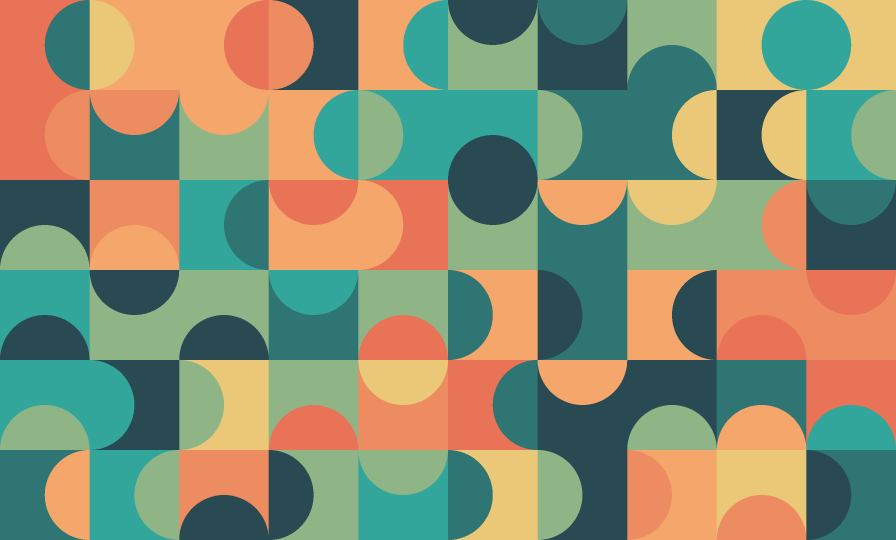
This pattern is drawn by a Shadertoy shader. Its source:

```glsl
// Ten by six grid of flat coloured tiles, each with a half disc resting on one side.

const vec2 GRID = vec2(10.0, 6.0);

// Power sequence modulo 61: visits every rank 1..60 once in scattered order.
int scatteredRank(int seed, int root, int tile) {
    int rank = seed;
    for (int i = 0; i < tile; i++) rank = rank * root % 61;
    return rank;
}

// Splits the ranks into eight colour groups of uneven share.
int colourIndex(int rank) {
    int ends[7] = int[7](9, 17, 22, 30, 41, 46, 51);
    int index = 0;
    for (int i = 0; i < 7; i++) index += rank > ends[i] ? 1 : 0;
    return index;
}

vec3 palette(int index) {
    vec3 colours[8] = vec3[8](
        vec3(0.18, 0.46, 0.45),   // deep teal
        vec3(0.20, 0.65, 0.61),   // teal
        vec3(0.92, 0.78, 0.47),   // yellow
        vec3(0.96, 0.65, 0.42),   // orange
        vec3(0.56, 0.71, 0.53),   // sage
        vec3(0.93, 0.55, 0.38),   // salmon
        vec3(0.91, 0.45, 0.34),   // coral
        vec3(0.16, 0.29, 0.32));  // navy
    return colours[index];
}

vec3 tileColour(vec2 gridPos) {
    ivec2 cell = ivec2(floor(gridPos));
    int tile = cell.x + cell.y * int(GRID.x);

    // Tile and disc colours always differ.
    int ground = colourIndex(scatteredRank(1, 17, tile));
    int disc = colourIndex(scatteredRank(23, 44, tile));
    if (disc == ground) disc = (disc + 3) % 8;

    // The disc centre lies on the middle of one of the four sides.
    int side = (scatteredRank(1, 7, tile) - 1) / 15;
    float angle = float(side) * 1.5708;
    vec2 centre = 0.5 * vec2(cos(angle), sin(angle));
    float distanceToDisc = length(fract(gridPos) - 0.5 - centre) - 0.5;

    return palette(distanceToDisc < 0.0 ? disc : ground);
}

void mainImage(out vec4 fragColor, in vec2 fragCoord) {
    // Nine samples per pixel smooth both the tile and disc edges.
    vec3 total = vec3(0.0);
    for (int i = 0; i < 9; i++) {
        vec2 offset = (vec2(i % 3, i / 3) - 1.0) / 3.0;
        total += tileColour((fragCoord + offset) / iResolution.xy * GRID);
    }
    fragColor = vec4(total / 9.0, 1.0);
}
```
